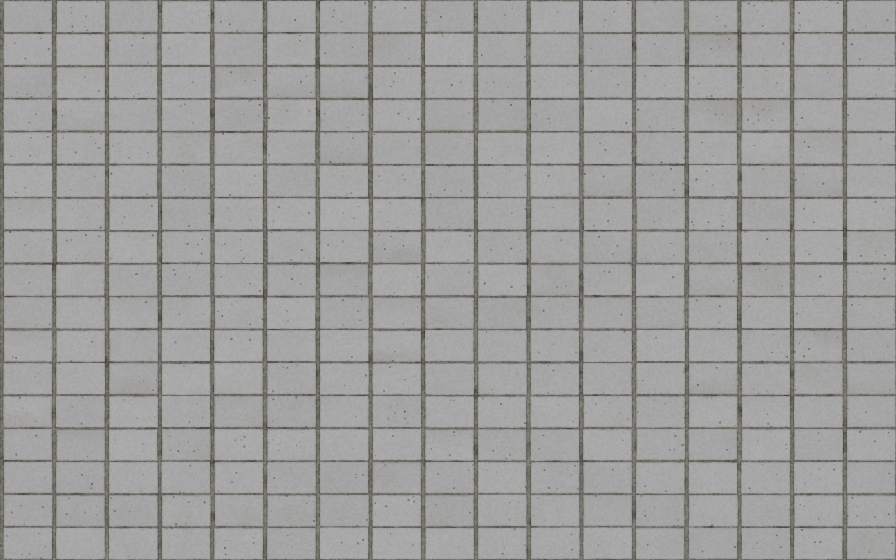
Give the GLSL for this texture, as a WebGL 2 fragment shader.

```glsl
#version 300 es
precision highp float;
// Worn pale grey wall tiles in a straight 17 by 17 grid with dirty grout.
uniform vec2 u_resolution;
out vec4 outColor;

const float TAU = 6.2831853;
const float TILES = 17.0;

float hash(vec2 p) {
  vec3 q = fract(vec3(p.xyx) * vec3(0.1031, 0.1030, 0.0973));
  q += dot(q, q.yzx + 33.33);
  return fract((q.x + q.y) * q.z);
}

// Wrapping cellular noise: distance to the nearest point, and its random value.
vec2 cellular(vec2 uv, vec2 count) {
  vec2 p = uv * count, base = floor(p);
  vec2 nearest = vec2(9.0, 0.0);
  for (int y = -1; y <= 1; y++) {
    for (int x = -1; x <= 1; x++) {
      vec2 cell = base + vec2(x, y);
      vec2 id = mod(cell, count);
      vec2 point = cell + 0.15 + 0.7 * vec2(hash(id + 3.7), hash(id + 51.3));
      float d = length(p - point);
      if (d < nearest.x) nearest = vec2(d, hash(id + 91.1));
    }
  }
  return nearest;
}

// Layered sines with whole frequencies, so they wrap.
float waves(vec2 uv, vec2 freq) {
  float sum = 0.0, gain = 0.5;
  for (int i = 0; i < 4; i++) {
    float phase = float(i) * 1.9;
    sum += gain * sin(TAU * dot(uv, freq) + phase + 1.5 * sin(TAU * dot(uv, freq.yx * vec2(-1, 1)) + phase));
    freq = freq.yx * vec2(-2, 2) + vec2(1, 3);
    gain *= 0.6;
  }
  return sum;
}

void main() {
  vec2 uv = gl_FragCoord.xy / u_resolution;
  vec2 size = vec2(u_resolution.x / u_resolution.y, 1.0);
  float pixel = TILES / u_resolution.y;

  // Tile grid, measured in tile heights
  vec2 grid = uv * TILES - vec2(0.03, 0.0);
  vec2 id = mod(floor(grid), TILES);
  vec2 q = (fract(grid) - 0.5) * size;
  float tone = hash(id + 7.0), dirt = hash(id + 29.0);

  // Slightly uneven edges around each tile
  vec2 shift = (vec2(hash(id + 13.0), hash(id + 41.0)) - 0.5) * vec2(0.020, 0.022);
  vec2 wobble = vec2(waves(uv, vec2(3, 23)), waves(uv, vec2(29, 2))) * vec2(0.005, 0.007);
  vec2 halfTile = 0.5 * size - vec2(0.064, 0.027);
  vec2 gap = abs(q + shift) - halfTile + wobble;
  vec2 corner = gap + 0.03;
  float edge = length(max(corner, 0.0)) + min(max(corner.x, corner.y), 0.0) - 0.03;
  float joint = smoothstep(-0.5, 0.5, edge / max(pixel, 0.02));

  // Tile face: tone, faint clouds, fine grain
  float grain = cellular(uv, vec2(400, 250)).y - 0.5;
  vec3 face = vec3(0.655, 0.654, 0.655) + (tone - 0.5) * 0.020 + waves(uv, vec2(3, 5)) * 0.006 + grain * 0.026;

  // Faint warm stains on a few tiles, and grime close to the joints
  vec2 stain = cellular(uv, vec2(23, 19));
  float patchy = smoothstep(0.75, 0.1, stain.x) * step(0.8, stain.y);
  face -= vec3(0.014, 0.016, 0.022) * patchy * dirt;
  float side = smoothstep(-0.2, 0.5, q.y * (hash(id + 67.0) < 0.5 ? -1.0 : 1.0));
  face -= vec3(0.020, 0.021, 0.026) * side * smoothstep(0.75, 1.0, dirt);
  face -= vec3(0.065, 0.067, 0.075) * smoothstep(-0.06, 0.0, edge) * (0.3 + 0.7 * dirt);

  // Scattered tiny pits
  vec2 pit = cellular(uv, vec2(192, 120));
  float radius = 0.08 + 0.14 * fract(pit.y * 37.0);
  face -= 0.20 * step(0.94, pit.y) * smoothstep(radius + 0.12, radius - 0.05, pit.x) * fract(pit.y * 91.0);

  // Grout: lighter core in upright joints, dark thin level joints
  float upright = step(gap.y * 2.0, gap.x);
  float core = smoothstep(0.005, 0.055, gap.x) * upright;
  vec3 grout = mix(vec3(0.395, 0.385, 0.36), vec3(0.465, 0.455, 0.42), max(core, 0.4 * (1.0 - upright)));
  grout += waves(uv + 0.37, vec2(3, 5)) * 0.03 + grain * 0.10;
  vec2 soot = cellular(uv, vec2(61, 43));
  grout -= 0.09 * step(0.86, soot.y) * smoothstep(0.7, 0.1, soot.x);

  outColor = vec4(mix(face, grout, joint), 1.0);
}
```
